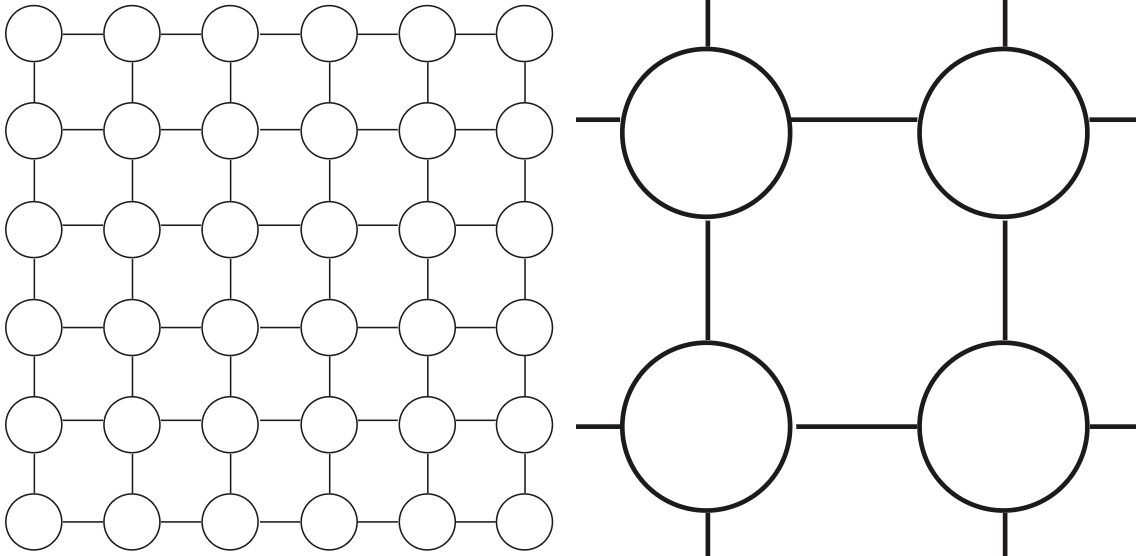
Left, the full canvas; right, a detail of the centre.
This pattern is drawn by a WebGL 1 fragment shader. Its source:

```glsl
precision highp float;

uniform vec2 u_resolution;

// Lengths are fractions of the canvas height
#define COUNT 6
#define FIRST vec2(0.0608, 0.0604)
#define PITCH vec2(0.1765, 0.1748)
#define RADIUS 0.0503
#define HALF_WIDTH 0.0014
#define LINK_START 0.0516
#define UPRIGHT_SHIFT 0.0010
#define PAPER vec3(1.0)
#define INK vec3(0.11, 0.10, 0.10)

float isIndex(float a, float b) {
  return 1.0 - step(0.5, abs(a - b));
}

// Node centre, with the slight unevenness of the grid
vec2 nodeCentre(vec2 id) {
  vec2 jog = vec2(0.0017 * (step(2.5, id.x) - step(4.5, id.x)),
                  0.0030 * step(1.5, id.y) + 0.0013 * step(2.5, id.y));
  return FIRST + PITCH * id + jog;
}

// Vertical drift of a row's horizontal links from its node centres
float railShift(float row) {
  return 0.0013 * isIndex(row, 0.0) - 0.0020 * isIndex(row, 1.0)
       - 0.0079 * (isIndex(row, 2.0) + isIndex(row, 4.0));
}

float boxDistance(vec2 p, vec2 low, vec2 high) {
  vec2 q = abs(p - 0.5 * (low + high)) - 0.5 * (high - low);
  return length(max(q, 0.0)) + min(max(q.x, q.y), 0.0);
}

float ringDistance(vec2 p, vec2 centre) {
  return abs(length(p - centre) - RADIUS) - HALF_WIDTH;
}

// Link to the node on the right, with uneven end gaps
float acrossDistance(vec2 p, vec2 id, vec2 centre) {
  float startGap = isIndex(id.x, 2.0) * mix(0.0024, -0.0009, isIndex(id.y, 2.0));
  float endGap = 0.0015 * isIndex(id.x, 3.0);
  float endX = nodeCentre(id + vec2(1.0, 0.0)).x - LINK_START - endGap;
  float y = centre.y + railShift(id.y);
  return boxDistance(p, vec2(centre.x + LINK_START + startGap, y - HALF_WIDTH),
                     vec2(endX, y + HALF_WIDTH));
}

// Link to the node below
float downDistance(vec2 p, vec2 id, vec2 centre) {
  float startGap = 0.0010 * (isIndex(id.y, 1.0) + isIndex(id.y, 2.0) + isIndex(id.y, 4.0));
  float endY = nodeCentre(id + vec2(0.0, 1.0)).y - LINK_START;
  float x = centre.x + UPRIGHT_SHIFT;
  return boxDistance(p, vec2(x - HALF_WIDTH, centre.y + LINK_START + startGap),
                     vec2(x + HALF_WIDTH, endY));
}

void main() {
  // Rows are counted from the top
  vec2 p = gl_FragCoord.xy / u_resolution.y;
  p.y = 1.0 - p.y;

  float last = float(COUNT) - 1.5;
  float d = 1.0;
  for (int row = 0; row < COUNT; row++) {
    for (int col = 0; col < COUNT; col++) {
      vec2 id = vec2(float(col), float(row));
      vec2 centre = nodeCentre(id);
      d = min(d, ringDistance(p, centre));
      if (id.x < last) d = min(d, acrossDistance(p, id, centre));
      if (id.y < last) d = min(d, downDistance(p, id, centre));
    }
  }

  // One-pixel edge smoothing
  float coverage = clamp(0.5 - d * u_resolution.y, 0.0, 1.0);
  gl_FragColor = vec4(mix(PAPER, INK, coverage), 1.0);
}
```
